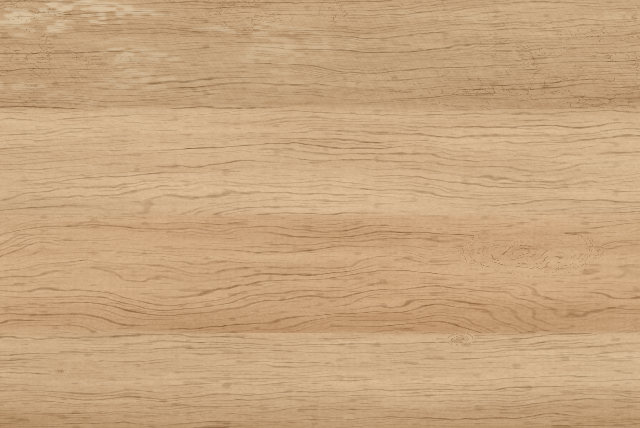
Give the GLSL for this texture, as a Shadertoy shader.

```glsl
// Four pale oak boards laid horizontally, with soft seams, growth rings and knots.
// Growth rings are contour lines of a noise-warped height field; stretched noise
// adds fibres, pores and tonal bands, and flat cells crack the weathered board.

const vec3 DARK_OAK  = vec3(0.675, 0.525, 0.368);
const vec3 LIGHT_OAK = vec3(0.840, 0.725, 0.580);
const vec3 WARM_TINT = vec3(0.010, -0.012, -0.018);
const vec3 PALE_WORN = vec3(0.870, 0.785, 0.660);
const vec3 LINE_SHADE = vec3(0.165, 0.170, 0.165);
const vec3 SEAMS = vec3(0.222, 0.498, 0.746);     // board borders, bottom to top
const vec4 BOARD_TONE = vec4(0.82, 0.76, 0.87, 0.64);
const vec4 BOARD_WARM = vec4(0.15, 0.95, 0.25, 0.00);
const vec4 BOARD_RINGS = vec4(72.0, 66.0, 60.0, 84.0);
const vec4 BOARD_WARP = vec4(2.5, 6.0, 3.4, 3.0);
const float SEAM_BLUR = 0.012;
const float FIBRE_CONTRAST = 0.13;
const float SPECK_CONTRAST = 0.18;
const float BAND_CONTRAST = 0.48;

float hash(vec2 p) {
    return fract(sin(dot(p, vec2(127.1, 311.7))) * 43758.5453);
}

float noise(vec2 p) {
    vec2 i = floor(p), f = fract(p);
    f = f * f * (3.0 - 2.0 * f);
    return mix(mix(hash(i), hash(i + vec2(1, 0)), f.x),
               mix(hash(i + vec2(0, 1)), hash(i + vec2(1, 1)), f.x), f.y);
}

float fbm(vec2 p) {
    float sum = 0.0, amp = 0.5;
    for (int i = 0; i < 4; i++) {
        sum += amp * noise(p);
        p = p * 2.03 + 17.3;
        amp *= 0.5;
    }
    return sum / 0.9375;
}

// Picks one value per board, blended across the seams
float perBoard(vec4 v, vec3 s) {
    return mix(mix(mix(v.x, v.y, s.x), v.z, s.y), v.w, s.z);
}

// Distance to the border between random cells
float cellBorder(vec2 p) {
    vec2 cell = floor(p);
    float d1 = 9.0, d2 = 9.0;
    for (int y = -1; y <= 1; y++)
    for (int x = -1; x <= 1; x++) {
        vec2 c = cell + vec2(x, y);
        float d = length(c + vec2(hash(c), hash(c + 31.7)) - p);
        d2 = min(d2, max(d, d1));
        d1 = min(d1, d);
    }
    return d2 - d1;
}

// Bends the rings into ovals; returns the darkness of the knot's heart
float knot(vec2 p, vec2 centre, vec2 size, float turns, inout float rings) {
    vec2 q = (p - centre) / size;
    q += 0.5 * (vec2(fbm(p * 22.0), fbm(p * 22.0 + 9.0)) - 0.5);
    float d = length(q);
    rings = mix(rings, d * turns + floor(rings), 1.0 - smoothstep(0.75, 1.25, d));
    return 1.0 - smoothstep(0.05, 0.75, d);
}

// Thin dark contour lines, broken along their length
float grainLines(float rings, float halfWidth, float x, float reach, float seed) {
    float id = floor(rings);
    float line = 1.0 - smoothstep(0.2 * halfWidth, halfWidth, abs(fract(rings) - 0.5));
    float broken = smoothstep(0.35, 0.75, noise(vec2(x * reach, id * 5.7 + seed)));
    return line * broken * (0.35 + 0.65 * hash(vec2(id, seed)));
}

void mainImage(out vec4 fragColor, in vec2 fragCoord) {
    vec2 p = fragCoord / iResolution.y;
    float pixel = 1.0 / iResolution.y;
    vec3 hard = step(SEAMS, vec3(p.y));
    float seamWander = 0.012 * (noise(p * vec2(5.0, 60.0)) - 0.5);
    vec3 soft = smoothstep(SEAMS - SEAM_BLUR, SEAMS + SEAM_BLUR, vec3(p.y + seamWander));
    float board = dot(hard, vec3(1.0));
    vec2 q = p + vec2(board * 7.31, board * 3.0);

    // Growth rings, gently wandering and swirling around the knots
    float density = perBoard(BOARD_RINGS, hard);
    float rings = p.y * density - p.x * 1.6
                + perBoard(BOARD_WARP, hard) * 2.0 * (fbm(q * vec2(1.7, 5.0)) - 0.5)
                + 0.8 * (noise(q * vec2(10.0, 30.0)) - 0.5)
                + 0.22 * (noise(q * vec2(45.0, 90.0)) - 0.5);
    float heart = 0.30 * knot(p, vec2(1.225, 0.408), vec2(0.150, 0.045), 8.0, rings);
    heart += 0.95 * knot(p, vec2(1.074, 0.207), vec2(0.030, 0.013), 2.5, rings);
    heart += 0.95 * knot(p, vec2(0.138, 0.133), vec2(0.020, 0.011), 2.5, rings);
    float aa = density * pixel;
    float line = grainLines(rings, 0.06 + 0.7 * aa, p.x, 4.0, board);
    line += 0.55 * grainLines(rings * 2.0 + 0.3, 0.08 + 1.1 * aa, p.x, 11.0, board + 40.0);
    line *= 0.45 + 0.75 * noise(q * vec2(90.0, 150.0));

    // Tonal bands, fine fibres, specks and short dark pores
    float band = fbm(q * vec2(1.3, 16.0) + 4.0) - 0.5;
    float streak = noise(q * vec2(5.0, 95.0)) - 0.5;
    float fibre = noise(q * vec2(32.0, 260.0)) + noise(q * vec2(130.0, 230.0)) - 1.0;
    float speck = noise(q * vec2(290.0, 330.0)) - 0.5;
    float pore = smoothstep(0.72, 0.92, noise(q * vec2(34.0, 210.0) + 50.0));

    // Boards darken towards some of their edges
    float tone = perBoard(BOARD_TONE, soft);
    tone -= 0.38 * (1.0 - smoothstep(0.0, 0.11, p.y));
    tone -= 0.20 * soft.x * (1.0 - smoothstep(0.23, 0.36, p.y));
    tone -= 0.16 * soft.z * (1.0 - smoothstep(0.76, 0.90, p.y));
    tone += BAND_CONTRAST * band + 0.20 * streak;
    tone += FIBRE_CONTRAST * fibre + SPECK_CONTRAST * speck - 0.45 * heart;
    vec3 color = mix(DARK_OAK, LIGHT_OAK, clamp(tone, -0.3, 1.15));
    float warmth = perBoard(BOARD_WARM, soft) + 0.8 * (fbm(p * vec2(2.0, 6.0)) - 0.5);
    color += WARM_TINT * warmth;

    // Pale worn patches, mostly at the upper left
    float wear = smoothstep(0.50, 0.66, fbm(p * vec2(6.0, 30.0) + 2.0));
    wear *= smoothstep(0.60, 0.98, p.y) * (1.0 - 0.75 * smoothstep(0.15, 1.0, p.x));
    wear *= smoothstep(0.2, 0.7, noise(p * vec2(50.0, 140.0)));
    color = mix(color, PALE_WORN, 0.75 * wear);

    // Fine dry cracks in the top board, longer along the grain
    vec2 bent = p + vec2(0.014, 0.006) * vec2(noise(p * 40.0), noise(p * 40.0 + 8.0));
    float crack = 1.0 - smoothstep(0.0, 0.05 + 30.0 * pixel, cellBorder(bent * vec2(32.0, 110.0)));
    crack *= smoothstep(0.30, 0.75, noise(p * vec2(28.0, 70.0) + 3.0));
    crack *= soft.z * smoothstep(0.35, 0.65, fbm(p * vec2(3.0, 9.0) + 6.0) + 0.12 * (p.x - 0.6));

    color -= LINE_SHADE * (line + 0.38 * pore + 0.60 * crack);
    fragColor = vec4(clamp(color, 0.0, 1.0), 1.0);
}
```
